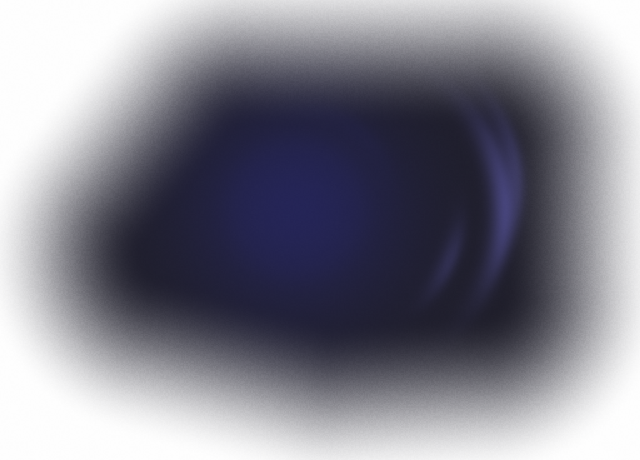
This background is drawn by a Shadertoy shader. Its source:

```glsl
// Soft dark rounded blob on white, with an indigo glow and curved light streaks.

const vec3 WHITE = vec3(0.995);
const vec3 INK = vec3(0.122, 0.119, 0.165);
const vec3 INDIGO = vec3(0.022, 0.026, 0.175);
const vec3 VIOLET = vec3(0.155, 0.15, 0.315);

float hash(vec2 p) {
    vec3 q = fract(p.xyx * 0.1031);
    q += dot(q, q.yzx + 33.33);
    return fract((q.x + q.y) * q.z);
}

// Signed distance to a five-sided polygon.
float pentagonDistance(vec2 p, vec2 corners[5]) {
    float nearest = dot(p - corners[0], p - corners[0]);
    float side = 1.0;
    for (int i = 0; i < 5; i++) {
        vec2 a = corners[i];
        vec2 b = corners[(i + 4) % 5];
        vec2 edge = b - a;
        vec2 w = p - a;
        vec2 offset = w - edge * clamp(dot(w, edge) / dot(edge, edge), 0.0, 1.0);
        nearest = min(nearest, dot(offset, offset));
        bvec3 crossing = bvec3(p.y >= a.y, p.y < b.y, edge.x * w.y > edge.y * w.x);
        if (all(crossing) || all(not(crossing))) side = -side;
    }
    return side * sqrt(nearest);
}

float bell(float x, float width) {
    return exp(-x * x / (width * width));
}

// Arc of light that fades across its width and along its angle.
float streak(vec2 p, vec2 center, float radius, float width, float angle, float spread) {
    vec2 d = p - center;
    float offset = length(d) - radius;
    float across = bell(offset, offset > 0.0 ? width * 0.85 : width * 1.15);
    return across * bell(atan(d.y, d.x) - angle, spread);
}

// Broad glow with a faint brighter disc in its middle.
float glow(vec2 p, vec2 center) {
    float r = length(p - center);
    float disc = 1.0 - smoothstep(0.12, 0.19, r);
    return 0.9 * bell(r, 0.235) + 0.1 * disc;
}

void mainImage(out vec4 fragColor, in vec2 fragCoord) {
    // Height is one unit; x is scaled to keep the layout on any aspect.
    vec2 p = fragCoord / iResolution.xy * vec2(1.391, 1.0);

    // Dark interior with the central glow.
    vec3 color = INK + INDIGO * glow(p, vec2(0.645, 0.545));
    color += INDIGO * 0.12 * streak(p, vec2(0.66, 0.57), 0.19, 0.025, 0.9, 0.7);

    // Light streaks on the right.
    float light = 0.8 * streak(p, vec2(0.721, 0.54), 0.373, 0.025, 0.08, 0.5);
    light += 0.6 * streak(p, vec2(0.779, 0.592), 0.344, 0.022, 0.08, 0.45);
    light += 0.42 * streak(p, vec2(0.688, 0.556), 0.315, 0.02, -0.4, 0.27);
    color += VIOLET * light;

    // Blurred outline fading to white.
    vec2 corners[5] = vec2[5](vec2(0.362, 0.447), vec2(0.543, 0.674),
        vec2(1.042, 0.674), vec2(1.042, 0.366), vec2(0.725, 0.348));
    float outline = pentagonDistance(p, corners) - 0.229;
    float fade = smoothstep(-0.18, 0.18, outline);
    color = mix(color, WHITE, fade);

    // Fine grain, strongest in the grey border.
    float grain = hash(floor(p * 368.0)) - 0.5;
    color += grain * (0.006 + 0.1 * fade * (1.0 - fade));

    fragColor = vec4(clamp(color, 0.0, 1.0), 1.0);
}
```
